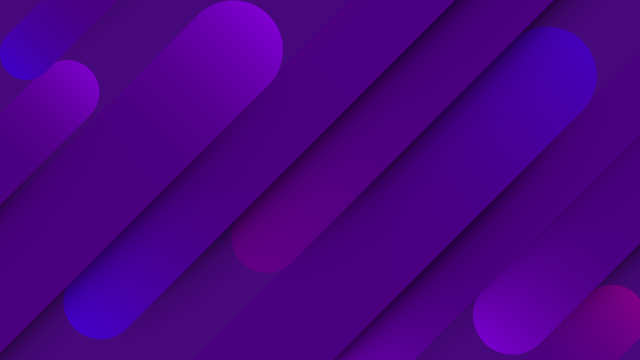
Give the GLSL for this background, as a WebGL 2 fragment shader.

```glsl
#version 300 es
precision highp float;

uniform vec2 u_resolution;
out vec4 fragColor;

#define BACKDROP vec3(0.280, 0.030, 0.485)
#define BODY vec3(0.290, 0.000, 0.500)
#define SHADOW_WIDTH 0.033
#define SHADOW_REACH 0.45
#define FADE_POWER 2.0

const int PILLS = 9;
const vec2 AXIS = vec2(0.70710678);

// Back to front: cap centre, radius, fade length (its sign is the way the body runs)
const vec4 SHAPE[PILLS] = vec4[](
    vec4(1.701, 0.116, 0.093, -0.42),
    vec4(1.424, 0.125, 0.110, 0.50),
    vec4(0.995, -0.040, 0.081, 0.55),
    vec4(1.521, 0.789, 0.137, -0.85),
    vec4(0.741, 0.340, 0.098, 0.85),
    vec4(0.280, 0.162, 0.104, 0.65),
    vec4(0.648, 0.861, 0.138, -0.56),
    vec4(0.186, 0.743, 0.090, -0.38),
    vec4(0.074, 0.852, 0.074, 0.38));

// Cap colour and strength of the shadow cast
const vec4 TINT[PILLS] = vec4[](
    vec4(0.51, 0.00, 0.54, 0.00),
    vec4(0.47, 0.00, 0.80, 0.50),
    vec4(0.46, 0.00, 0.76, 0.15),
    vec4(0.27, 0.00, 0.74, 0.58),
    vec4(0.39, 0.00, 0.53, 0.55),
    vec4(0.27, 0.00, 0.80, 0.55),
    vec4(0.50, 0.00, 0.83, 0.46),
    vec4(0.49, 0.00, 0.80, 0.46),
    vec4(0.25, 0.00, 0.78, 0.12));

vec3 drawPill(vec3 under, vec2 p, vec4 shape, vec4 tint, float pixel) {
    vec2 q = p - shape.xy;
    vec2 dir = AXIS * sign(shape.w);
    float radius = shape.z;
    float along = dot(q, dir);
    float across = dot(q, vec2(AXIS.x, -AXIS.y));
    float dist = length(q - dir * max(along, 0.0)) - radius;

    // Shadow on the lower right side, growing away from the cap
    float falloff = exp(-max(dist, 0.0) / SHADOW_WIDTH);
    float side = smoothstep(0.0, radius, across);
    float grow = smoothstep(-radius, SHADOW_REACH, along);
    vec3 shaded = under * (1.0 - tint.a * falloff * side * grow);

    // Body fading from the cap colour
    float progress = clamp((along + radius) / abs(shape.w), 0.0, 1.0);
    vec3 body = mix(BODY, tint.rgb, pow(1.0 - progress, FADE_POWER));
    return mix(shaded, body, smoothstep(pixel, -pixel, dist));
}

void main() {
    vec2 p = gl_FragCoord.xy / u_resolution.y;
    float pixel = 0.75 / u_resolution.y;

    vec3 color = BACKDROP;
    for (int i = 0; i < PILLS; i++) {
        color = drawPill(color, p, SHAPE[i], TINT[i], pixel);
    }
    fragColor = vec4(color, 1.0);
}
```
